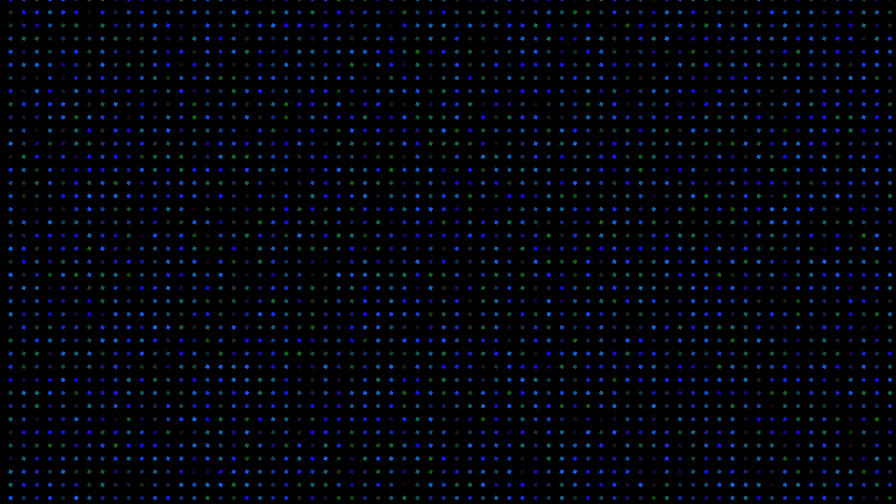
Reproduce this pattern procedurally as a WebGL 2 fragment shader.

```glsl
#version 300 es
precision highp float;
// Grid of tiny tilted squares on black, each a random mix of blue and green.

#define ROWS 38.4                      // cells over the canvas height
#define GRID_OFFSET vec2(0.31, -0.04)  // lower left corner of the first cell
#define HALF_SIDE 0.14                 // half the side of a square, in cells
#define TILT 0.42                      // rotation of each square, in radians
#define DARKEST vec3(0.06, 0.01, 0.05)
#define BRIGHTEST vec3(0.10, 0.42, 1.0)

uniform vec2 u_resolution;
out vec4 fragColor;

// Two independent random values per cell
vec2 hash22(vec2 p) {
    vec3 q = fract(p.xyx * vec3(0.1031, 0.1030, 0.0973));
    q += dot(q, q.yzx + 33.33);
    return fract((q.xx + q.yz) * q.zy);
}

float squareDistance(vec2 p, float halfSide) {
    vec2 d = abs(p) - halfSide;
    return length(max(d, 0.0)) + min(max(d.x, d.y), 0.0);
}

void main() {
    // Square cells, scaled by the canvas height
    vec2 grid = gl_FragCoord.xy / u_resolution.y * ROWS - GRID_OFFSET;
    vec2 cell = floor(grid);
    vec2 local = fract(grid) - 0.5;
    float pixel = ROWS / u_resolution.y;

    // Tilted square with an edge one pixel soft
    float c = cos(TILT), s = sin(TILT);
    float dist = squareDistance(mat2(c, s, -s, c) * local, HALF_SIDE);
    float coverage = 1.0 - smoothstep(-0.6 * pixel, 0.6 * pixel, dist);

    // Green and blue vary separately; red stays faint
    vec2 random = hash22(cell + 17.0);
    vec3 tint = mix(DARKEST, BRIGHTEST, vec3(0.5, random));

    fragColor = vec4(tint * coverage, 1.0);
}
```
